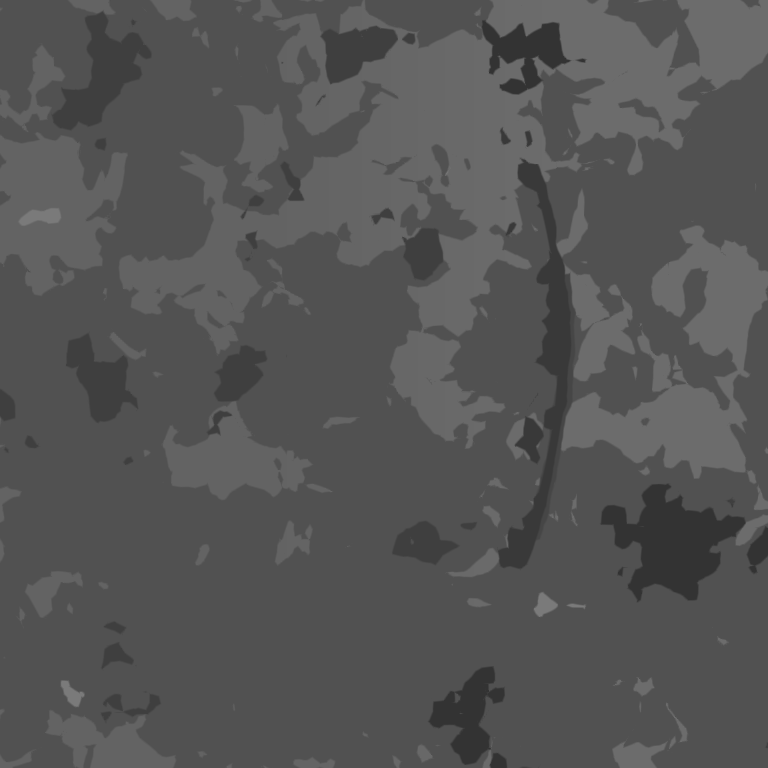
Write a Shadertoy shader that draws this texture map.

```glsl
// Weathered grey plaster: pale angular flakes, dark chips and one long bowed crack.
// Outlines are level sets of noise that is linear inside each triangle of a grid,
// which gives straight, splintered edges between flat tones.

const float BASE = 0.316;
const float FLAKE_DIM = 0.388;
const float FLAKE_LIT = 0.425;
const float GLINT = 0.48;
const float CHIP_SOFT = 0.248;
const float CHIP_DEEP = 0.200;
const float CRACK = 0.222;
const float CRACK_RIM = 0.275;

float hash(vec2 p) {
    vec3 q = fract(p.xyx * vec3(0.1031, 0.1030, 0.0973));
    q += dot(q, q.yzx + 33.33);
    return fract((q.x + q.y) * q.z);
}

mat2 rotation(float angle) {
    float c = cos(angle), s = sin(angle);
    return mat2(c, s, -s, c);
}

// Value noise on a triangle grid, centred on zero, with flat facets.
float shardNoise(vec2 p) {
    vec2 skewed = p + (p.x + p.y) * 0.366;
    vec2 cell = floor(skewed), f = fract(skewed);
    vec2 corner = f.x > f.y ? vec2(1.0, 0.0) : vec2(0.0, 1.0);
    float hi = max(f.x, f.y), lo = min(f.x, f.y);
    return hash(cell) * (1.0 - hi) + hash(cell + corner) * (hi - lo)
         + hash(cell + 1.0) * lo - 0.5;
}

vec2 shardWarp(vec2 p, float frequency, float amount) {
    vec2 q = p * frequency;
    return p + amount * vec2(shardNoise(q + 17.0), shardNoise(q + 71.0));
}

// Coarse patches broken up by finer splinters.
float flakeNoise(vec2 p) {
    vec2 q = shardWarp(p, 14.0, 0.045);
    return shardNoise(rotation(0.4) * q * 5.5 + 40.0)
         + 0.60 * shardNoise(rotation(1.3) * q * 13.0 + 90.0)
         + 0.55 * shardNoise(rotation(2.2) * q * 31.0 + 130.0)
         + 0.22 * shardNoise(rotation(0.9) * q * 68.0 + 210.0);
}

float glow(vec2 p, vec2 centre, float radius) {
    vec2 q = (p - centre) / radius;
    return exp(-dot(q, q));
}

// Positive inside an ellipse, roughly in canvas units.
float blob(vec2 p, vec2 centre, vec2 radii) {
    return (1.0 - length((p - centre) / radii)) * min(radii.x, radii.y);
}

// One randomly placed and stretched blob in some of the grid cells.
float scatter(vec2 p, float cells, float radius, float chance, float seed) {
    float best = -0.08;
    vec2 home = floor(p * cells);
    for (int y = -1; y <= 1; y++)
    for (int x = -1; x <= 1; x++) {
        vec2 cell = home + vec2(x, y);
        vec2 key = cell + seed;
        if (hash(key + 5.0) > chance) continue;
        vec2 centre = (cell + 0.2 + 0.6 * vec2(hash(key), hash(key + 31.0))) / cells;
        vec2 q = rotation(6.28 * hash(key + 57.0)) * (p - centre);
        float size = radius * mix(0.6, 1.1, hash(key + 83.0));
        best = max(best, blob(q, vec2(0.0), size * vec2(1.3, 0.8)));
    }
    return best;
}

// Antialiased coverage of the region where the field is positive.
float cover(float field) {
    float w = max(fwidth(field), 1e-5);
    return smoothstep(-w, w, field);
}

void mainImage(out vec4 fragColor, in vec2 fragCoord) {
    vec2 p = fragCoord / iResolution.y;
    float splinter = 0.075 * shardNoise(rotation(0.7) * p * 24.0 + 300.0)
                   + 0.045 * shardNoise(rotation(1.9) * p * 52.0 + 350.0);

    // Bowed crack: signed offset from its centre line and distance past its ends.
    float across = p.x - 0.735 + 0.7 * (p.y - 0.55) * (p.y - 0.55);
    float along = 0.25 - abs(p.y - 0.54);

    // Pale flakes, crowded at upper right, at the left corner and beside the crack.
    float density = -0.37 + 0.15 * smoothstep(0.15, 0.5, p.y)
                  + 0.42 * glow(p, vec2(0.86, 0.58), 0.14)
                  + 0.40 * glow(p, vec2(0.86, 0.85), 0.14)
                  + 0.30 * glow(p, vec2(0.04, 0.88), 0.14)
                  + 0.22 * glow(vec2(across, 0.0), vec2(0.03, 0.0), 0.03)
                         * smoothstep(0.0, 0.05, along);
    float flakeTone = mix(FLAKE_DIM, FLAKE_LIT, smoothstep(0.3, 0.8, p.x));
    float tone = mix(BASE, flakeTone, cover(flakeNoise(p) + density));

    // A few small bright glints.
    float glints = scatter(p, 6.0, 0.015, 0.12, 400.0) + 0.5 * splinter;
    tone = mix(tone, GLINT, cover(glints));

    // Soft chips, kept away from the pale upper right.
    float crowded = smoothstep(0.55, 0.7, p.x) * smoothstep(0.35, 0.45, p.y);
    float chips = scatter(p, 5.0, 0.032, 0.55, 500.0) + splinter - 0.1 * crowded;
    tone = mix(tone, CHIP_SOFT, cover(chips));

    // Crack with a clean right side, a splintered left side and a thin rim.
    float rim = min(0.011 - abs(across), 0.6 * (0.17 - abs(p.y - 0.47)));
    tone = mix(tone, CRACK_RIM, cover(rim + 0.1 * splinter));
    float left = across + 0.012 + max(splinter, -0.004);
    float crack = min(min(0.005 - across + 0.1 * splinter, left), along + splinter);
    tone = mix(tone, CRACK, cover(crack));

    // Three deep chips.
    float deep = max(blob(p, vec2(0.89, 0.30), vec2(0.085, 0.055)),
                 max(blob(p, vec2(0.69, 0.935), vec2(0.035, 0.045)),
                     blob(p, vec2(0.615, 0.045), vec2(0.036, 0.05))));
    tone = mix(tone, CHIP_DEEP, cover(deep + 0.8 * splinter));

    fragColor = vec4(vec3(tone), 1.0);
}
```
